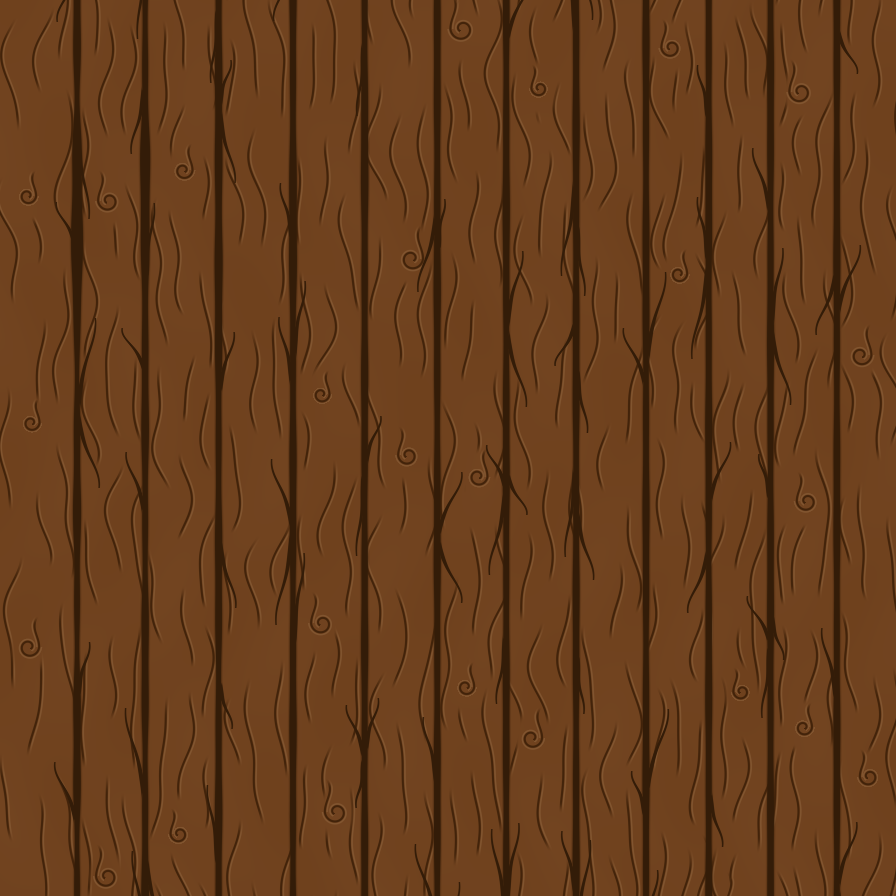
Reproduce this texture procedurally as a Shadertoy shader.

```glsl
// Draws thirteen upright brown planks with dark seams, wavy grain, cracks and curls.

const float TAU = 6.2831853;
const vec3 WOOD = vec3(0.44, 0.26, 0.12);
const vec3 GROOVE = vec3(0.24, 0.125, 0.03);
const vec3 RIDGE = vec3(0.53, 0.36, 0.21);
const vec3 SEAM = vec3(0.20, 0.11, 0.03);
const float LINE = 0.0012;        // half width of a grain line
const float RIDGE_SHIFT = 0.0026; // offset of the lit edge beside a groove

// Plank borders from left to right; the outer two lie on the canvas edge.
const float BORDERS[14] = float[14](0.0, 0.086, 0.162, 0.244, 0.327, 0.407, 0.488,
                                    0.565, 0.643, 0.721, 0.791, 0.860, 0.934, 1.01);

float hash(vec2 p) {
    return fract(sin(dot(p, vec2(127.1, 311.7))) * 43758.547);
}

float ink(float dist, float halfWidth, float aa) {
    return 1.0 - smoothstep(halfWidth - aa, halfWidth + aa, abs(dist));
}

// Groove coverage in x, lit edge coverage in y.
vec2 carve(float dist, float aa) {
    return vec2(ink(dist, LINE, aa), 0.75 * ink(dist - RIDGE_SHIFT, LINE * 0.7, aa));
}

// Sideways sway shared by the strokes of one plank.
float sway(float y, float seed) {
    return 0.0075 * sin(y * 29.0 + seed * 40.0 + 1.5 * sin(y * 11.0 + seed * 9.0))
         + 0.0025 * sin(y * 71.0 + seed * 70.0);
}

// One column of broken wavy strokes around the line x = 0.
vec2 grain(vec2 p, float plank, float lane, float aa) {
    float height = mix(0.13, 0.21, hash(vec2(plank, lane + 20.0)));
    float v = p.y / height + hash(vec2(lane, plank)) * 5.0;
    vec2 id = vec2(plank * 7.0 + lane, floor(v));
    float u = fract(v);
    float first = 0.3 * hash(id + 3.1);
    float last = 1.0 - 0.25 * hash(id + 5.7);
    float taper = smoothstep(first, first + 0.1, u) * (1.0 - smoothstep(last - 0.15, last, u));
    float seed = hash(vec2(plank, 4.0));
    float lean = (hash(id + 8.3) - 0.5) * 0.02;
    float x = sway(p.y, seed) + lean * (u - 0.5) + (hash(id) - 0.5) * 0.01
            + 0.0025 * sin(p.y * 53.0 + hash(id + 1.9) * TAU);
    float slope = (sway(p.y + 0.001, seed) - sway(p.y - 0.001, seed)) / 0.002 + lean / height;
    return carve((p.x - x) * inversesqrt(1.0 + slope * slope), aa) * taper;
}

// Spiral knot with a tail; p is relative to its centre.
vec2 curl(vec2 p, float pitch, float aa) {
    float angle = atan(-p.y, p.x) / TAU;
    float t = length(p) / pitch - angle;
    float turns = floor(t + 0.5) + angle;
    float inside = step(0.35, turns) * step(turns, 1.5);
    vec2 coil = carve((t - floor(t + 0.5)) * pitch, aa) * inside;
    float rise = p.y / (4.5 * pitch);
    float tailX = pitch * (-1.5 + 1.1 * sin(rise * 3.0) * rise);
    float tail = step(0.0, rise) * (1.0 - smoothstep(0.7, 1.0, rise));
    return max(coil, carve(p.x - tailX, aa) * tail);
}

// Tapered cracks that peel away from a seam at x = 0 towards positive x.
float cracks(vec2 p, float seed, float aa) {
    float v = p.y / 0.16 + hash(vec2(seed, 2.0)) * 6.0;
    vec2 id = vec2(seed, floor(v));
    float u = fract(v);
    u = hash(id + 2.2) < 0.5 ? u : 1.0 - u;
    float t = u / mix(0.3, 0.7, hash(id + 4.4));
    float reach = mix(0.008, 0.027, hash(id + 6.6));
    float s = clamp(t, 0.0, 1.0);
    float x = reach * s * s * (3.0 - 2.0 * s) + 0.001 * sin(s * 9.0);
    float present = step(hash(id + 9.1), 0.5) * step(t, 1.0) * smoothstep(0.0, 0.1, t);
    return ink(p.x - x, mix(0.0042, 0.0008, sqrt(s)), aa) * present;
}

// Half width of a seam, wobbling with height and heaviest on the left.
float seamWidth(float y, float index) {
    float rough = exp(-0.5 * (index - 1.0));
    float wobble = sin(y * 23.0 + index * 4.0) + 0.6 * sin(y * 61.0 + index * 7.0);
    float bulge = smoothstep(0.62, 0.72, y) * (1.0 - smoothstep(0.82, 0.9, y));
    return 0.0035 + wobble * mix(0.0003, 0.0007, rough) + 0.0022 * bulge * rough;
}

void mainImage(out vec4 fragColor, in vec2 fragCoord) {
    vec2 p = fragCoord / iResolution.xy;
    float aa = 0.7 / iResolution.y;

    int plank = 0;
    for (int i = 1; i < 13; i++) plank += int(p.x > BORDERS[i]);
    float id = float(plank);
    float left = BORDERS[plank];
    float right = BORDERS[plank + 1];
    float width = right - left;

    // Curls, each with a clearing in the grain.
    float row = floor(p.y / 0.25 + hash(vec2(id, 7.0)));
    vec2 cell = vec2(id, row);
    vec2 centre = vec2(left + width * mix(0.35, 0.65, hash(cell + 1.3)),
                       (row + mix(0.4, 0.6, hash(cell + 2.9)) - hash(vec2(id, 7.0))) * 0.25);
    vec2 q = p - centre;
    q.x *= hash(cell + 6.1) < 0.5 ? -1.0 : 1.0;
    float hasCurl = step(hash(cell + 8.7), 0.42);
    vec2 marks = curl(q, mix(0.006, 0.009, hash(cell + 3.3)), aa) * hasCurl;
    float clearing = 1.0 - hasCurl * (1.0 - smoothstep(0.7, 1.1, length(q / vec2(0.02, 0.035))));

    // Three lanes of grain on each plank.
    for (float lane = 0.0; lane < 3.0; lane++) {
        float laneX = left + width * (lane + 0.5) / 3.0;
        marks = max(marks, grain(p - vec2(laneX, 0.0), id, lane, aa) * clearing);
    }

    // Cracks and seams on both sides of the plank.
    float dark = 0.0, shade = 0.0;
    for (int side = 0; side < 2; side++) {
        int border = plank + side;
        if (border == 0 || border == 13) continue;
        float d = abs(p.x - BORDERS[border]);
        float w = seamWidth(p.y, float(border));
        dark = max(dark, max(ink(d, w, aa), cracks(vec2(d, p.y), id * 2.0 + float(side), aa)));
        shade = max(shade, 1.0 - smoothstep(w, w + 0.0025, d));
    }

    float tone = sin(p.x * 41.0 + 2.0 * sin(p.y * 9.0)) * sin(p.y * 17.0 + id);
    vec3 color = WOOD + 0.006 * tone;
    color = mix(color, RIDGE, marks.y);
    color = mix(color, GROOVE, 0.9 * marks.x);
    color = mix(color, GROOVE, 0.4 * shade);
    fragColor = vec4(mix(color, SEAM, dark), 1.0);
}
```
